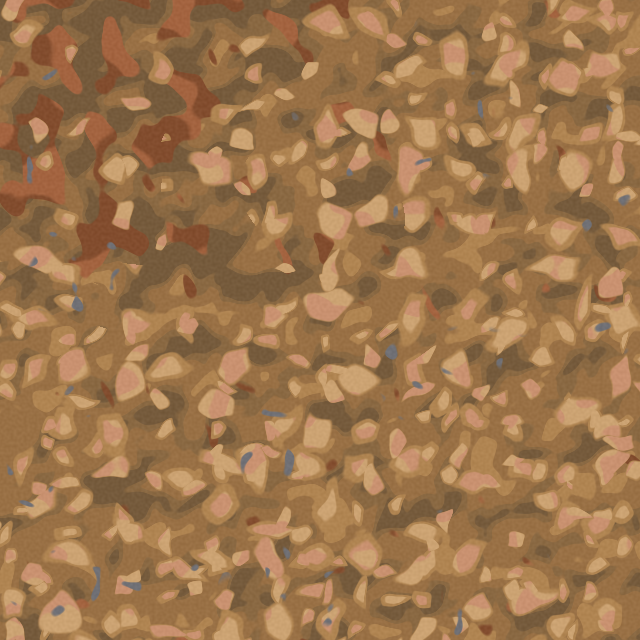
A WebGL 1 fragment shader for this texture:

```glsl
precision highp float;

uniform vec2 u_resolution;

// Colours
const vec3 OLIVE = vec3(0.46, 0.355, 0.235);
const vec3 UMBER = vec3(0.54, 0.41, 0.26);
const vec3 BROWN = vec3(0.60, 0.44, 0.27);
const vec3 TAN = vec3(0.69, 0.52, 0.32);
const vec3 CREAM = vec3(0.80, 0.64, 0.45);
const vec3 PINK = vec3(0.79, 0.57, 0.44);
const vec3 RUST_DARK = vec3(0.51, 0.30, 0.18);
const vec3 RUST_LIGHT = vec3(0.64, 0.39, 0.25);
const vec3 SLATE = vec3(0.44, 0.44, 0.46);

// Scales, in features per canvas
const float PATCH_SCALE = 15.0;
const float RUST_SCALE = 19.0;
const float SLATE_SCALE = 30.0;
const float PEBBLE_SCALE = 13.0;
const float CHIP_SCALE = 22.0;
const float SPECK_SCALE = 190.0;

// Thresholds and strengths
const float OLIVE_LEVEL = -0.21;
const float UMBER_LEVEL = -0.06;
const float TAN_LEVEL = 0.25;
const float RUST_LEVEL_LIT = 0.47;
const float RUST_LEVEL_SHADE = 0.10;
const float SLATE_LEVEL = 0.42;
const float PEBBLE_SHARE = 0.74;
const float CHIP_SHARE = 0.48;
const float SPECK_STRENGTH = 0.035;
const float TONE_EDGE = 0.022;
const float GRAIN_EDGE = 0.09;
const float SLANT = 0.6;
const vec2 SHADE_CENTRE = vec2(0.14, 0.95);
const float TAU = 6.2831853;

vec2 hash2(vec2 p) {
  vec3 q = fract(vec3(p.xyx) * vec3(0.1031, 0.1030, 0.0973));
  q += dot(q, q.yzx + 33.33);
  return fract((q.xx + q.yz) * q.zy);
}

mat2 rotation(float angle) {
  float c = cos(angle), s = sin(angle);
  return mat2(c, -s, s, c);
}

float cornerSlope(vec2 cell, vec2 offset) {
  float angle = TAU * hash2(cell + 71.0).x;
  return dot(vec2(cos(angle), sin(angle)), offset);
}

float gradientNoise(vec2 p) {
  vec2 i = floor(p), f = p - i;
  vec2 u = f * f * f * (f * (f * 6.0 - 15.0) + 10.0);
  vec2 e = vec2(1.0, 0.0);
  return mix(mix(cornerSlope(i, f), cornerSlope(i + e, f - e), u.x),
             mix(cornerSlope(i + e.yx, f - e.yx), cornerSlope(i + 1.0, f - 1.0), u.x), u.y);
}

float cover(float value, float edge) {
  return smoothstep(-edge, edge, value);
}

// Radius measure of a rounded, irregular five-sided stone
float stoneRadius(vec2 q, vec2 seed) {
  float sum = 0.000001;
  for (int i = 0; i < 5; i++) {
    vec2 rnd = hash2(seed + float(i) * 7.3);
    float angle = (float(i) + 0.7 * rnd.x) * TAU / 5.0;
    float side = max(dot(q, vec2(cos(angle), sin(angle))), 0.0) / mix(0.78, 1.2, rnd.y);
    float cube = side * side * side;
    sum += cube * cube;
  }
  return pow(sum, 1.0 / 6.0);
}

// Scattered stones: x is the height inside the body, y inside the pale core
vec2 stones(vec2 p, float share, float seed) {
  vec2 home = floor(p);
  vec2 height = vec2(-1.0);
  for (int y = -1; y <= 1; y++) {
    for (int x = -1; x <= 1; x++) {
      vec2 cell = home + vec2(float(x), float(y));
      vec2 key = cell + seed;
      vec2 place = hash2(key), form = hash2(key + 19.7), kind = hash2(key + 43.1);
      vec2 q = p - cell - mix(vec2(0.2), vec2(0.8), place);
      q = rotation(SLANT + 2.6 * (form.x - 0.5)) * q;
      q /= vec2(mix(0.26, 0.48, form.y), mix(0.17, 0.31, kind.y));
      float body = 1.0 - stoneRadius(q, key);
      body -= 2.0 * step(share, kind.x);
      float rim = mix(0.02, 0.48, fract(form.x * 13.0 + kind.y));
      height = max(height, vec2(body, body - rim));
    }
  }
  return height;
}

void main() {
  vec2 uv = gl_FragCoord.xy / u_resolution;

  // Broad shade at the upper left, and a small warp for uneven outlines
  float shade = 1.0 - smoothstep(0.18, 0.58,
      length(uv - SHADE_CENTRE) + 0.22 * gradientNoise(uv * 4.0 + 3.0));
  vec2 warp = vec2(gradientNoise(uv * 24.0 + 5.0), gradientNoise(uv * 24.0 + 57.0));
  vec2 p = uv + 0.014 * warp;

  // Layered ground
  vec2 slanted = rotation(SLANT) * p * vec2(1.0) * PATCH_SCALE * vec2(0.8, 1.1) + 40.0;
  float tone = 0.75 * gradientNoise(slanted) + 0.45 * gradientNoise(slanted * 2.1 + 9.0);
  tone += 0.12 * gradientNoise(uv * 4.5 + 21.0) - 0.2 * shade;
  vec3 color = mix(OLIVE, UMBER, cover(tone - OLIVE_LEVEL, TONE_EDGE));
  color = mix(color, BROWN, cover(tone - UMBER_LEVEL, TONE_EDGE));
  color = mix(color, TAN, cover(tone - TAN_LEVEL, TONE_EDGE));

  // Rust flakes, dense in the shade
  vec2 flake = rotation(-0.9) * p * RUST_SCALE * vec2(0.75, 1.2) + 90.0;
  float rust = gradientNoise(flake) - mix(RUST_LEVEL_LIT, RUST_LEVEL_SHADE, shade);
  vec3 rustColor = mix(RUST_DARK, RUST_LIGHT, cover(gradientNoise(p * 13.0 + 31.0) - 0.06, 0.05));
  color = mix(color, rustColor, cover(rust, TONE_EDGE * 1.3));

  // Pebbles and chips with tan rims and cream or pink cores
  vec2 grain = max(stones(p * PEBBLE_SCALE, PEBBLE_SHARE * (1.0 - 0.7 * shade), 11.0),
                   stones(p * CHIP_SCALE, CHIP_SHARE * (1.0 - 0.7 * shade), 137.0));
  vec3 core = mix(CREAM, PINK, cover(gradientNoise(p * 21.0 + 63.0) - 0.03, 0.04));
  color = mix(color, TAN, cover(grain.x, GRAIN_EDGE));
  color = mix(color, core, cover(grain.y, GRAIN_EDGE));

  // Rare slate chips in loose clusters
  float slate = gradientNoise(p * SLATE_SCALE + 15.0) - SLATE_LEVEL;
  float cluster = gradientNoise(uv * 6.0 + 77.0) - 0.16;
  color = mix(color, SLATE, cover(slate, 0.04) * cover(cluster, 0.04));

  // Fine speckle
  color += SPECK_STRENGTH * gradientNoise(uv * SPECK_SCALE);
  gl_FragColor = vec4(color, 1.0);
}
```
